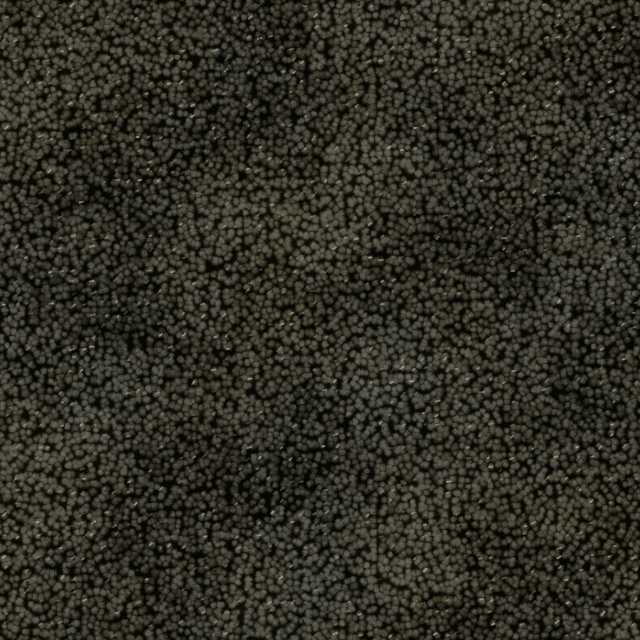
A WebGL 2 fragment shader for this texture:

```glsl
#version 300 es
precision highp float;
// Dark, rough ground of tiny packed crumbs with black gaps between them.
// Two sizes of cellular noise form the crumbs, layered sines form the broad
// light and dark patches, and short slanted glints are scattered on top.

uniform vec2 u_resolution;
out vec4 fragColor;

// Sizes, in cells or waves across the canvas
const float GRAIN_CELLS = 98.0;
const float GRIT_CELLS = 185.0;
const float GLINT_CELLS = 58.0;
const float PATCH_WAVES = 1.5;

// Strengths
const float GRAIN_GAIN = 0.92;
const float EDGE_ROUGHNESS = 0.16;
const float PATCH_GAIN = 0.062;
const float LIGHT_LEAN = 0.25;
const float GLINT_SHARE = 0.26;
const vec2 LIGHT_DIR = vec2(-0.45, 0.89);

// Colours
const vec3 GAP = vec3(0.022, 0.022, 0.008);
const vec3 EARTH = vec3(0.178, 0.173, 0.132);
const vec3 DUST = vec3(0.405, 0.398, 0.345);
const vec3 GLINT = vec3(0.66, 0.65, 0.54);
const vec3 WARM = vec3(1.03, 0.99, 0.92);
const vec3 COOL = vec3(0.98, 1.00, 1.04);

vec2 hash2(vec2 p) {
    vec3 q = fract(p.xyx * vec3(0.1031, 0.1030, 0.0973));
    q += dot(q, q.yzx + 33.33);
    return fract((q.xx + q.yz) * q.zy);
}

// Nearest crumb: x = distance, y = random shade, z = lean towards the light
vec3 crumbs(vec2 p) {
    vec2 cell = floor(p);
    vec3 nearest = vec3(9.0, 0.0, 0.0);
    for (int j = -1; j <= 1; j++) {
        for (int i = -1; i <= 1; i++) {
            vec2 id = cell + vec2(i, j);
            vec2 offset = p - id - hash2(id);
            vec2 trait = hash2(id + 71.0);
            float d = length(offset) * mix(0.82, 1.22, trait.y);
            if (d < nearest.x) {
                nearest = vec3(d, trait.x, dot(offset, LIGHT_DIR));
            }
        }
    }
    return nearest;
}

// Cloudy sum of bent sine waves, turned and shrunk at each layer
float patches(vec2 p) {
    float sum = 0.0;
    float amplitude = 1.0;
    mat2 turn = mat2(0.8, 0.6, -0.6, 0.8) * 1.65;
    for (int i = 0; i < 6; i++) {
        sum += amplitude * sin(p.x + 1.4 * sin(p.y + 0.6 * sum));
        p = turn * p + vec2(1.7, 4.1);
        amplitude *= 0.82;
    }
    return sum;
}

// Short bright dash, one at most per cell
float glint(vec2 p, float pixel) {
    vec2 id = floor(p);
    vec2 pick = hash2(id + 13.0);
    vec2 q = fract(p) - mix(vec2(0.3), vec2(0.7), hash2(id + 37.0));
    float angle = mix(0.1, 0.9, pick.y);
    vec2 along = vec2(cos(angle), sin(angle));
    float halfLength = mix(0.06, 0.18, hash2(id + 59.0).x);
    q -= along * clamp(dot(q, along), -halfLength, halfLength);
    float dash = 1.0 - smoothstep(0.02, 0.06 + pixel, length(q));
    return dash * step(pick.x, GLINT_SHARE) * mix(0.4, 1.0, pick.x / GLINT_SHARE);
}

void main() {
    float side = min(u_resolution.x, u_resolution.y);
    vec2 uv = gl_FragCoord.xy / side;

    // Grit roughens the outline and faintly mottles the face of each crumb
    vec3 grit = crumbs(uv * GRIT_CELLS + 19.0);
    float gritFace = 1.0 - smoothstep(0.05, 0.9, grit.x);
    vec3 grain = crumbs(uv * GRAIN_CELLS);
    float edge = grain.x + EDGE_ROUGHNESS * (0.5 - grit.y);
    float body = 1.0 - smoothstep(0.12, 0.82, edge);

    // Tone from crumb shape, own shade, light and broad patches
    float broad = patches(uv * PATCH_WAVES * 6.2832 + 2.3);
    float shade = mix(0.6, 1.05, grain.y) + LIGHT_LEAN * grain.z;
    float face = 0.8 + 0.2 * gritFace + 0.14 * grit.y;
    float tone = GRAIN_GAIN * body * shade * face;
    tone = max(tone + PATCH_GAIN * broad * (0.4 + body), 0.0);
    // Bright faces level off
    tone = 1.25 * (1.0 - exp(-1.25 * tone));

    // Earth colours with a slow drift between warm and cool
    vec3 color = tone < 0.5 ? mix(GAP, EARTH, tone * 2.0)
                            : mix(EARTH, DUST, tone * 2.0 - 1.0);
    float drift = 0.5 + 0.15 * patches(uv.yx * 7.0 + 5.0) + 0.5 * (grain.y - 0.5);
    color *= mix(WARM, COOL, clamp(drift, 0.0, 1.0));

    // Glints
    float spark = glint(uv * GLINT_CELLS, GLINT_CELLS / side);
    color = mix(color, GLINT, spark * (0.4 + 0.5 * body));

    fragColor = vec4(color, 1.0);
}
```
